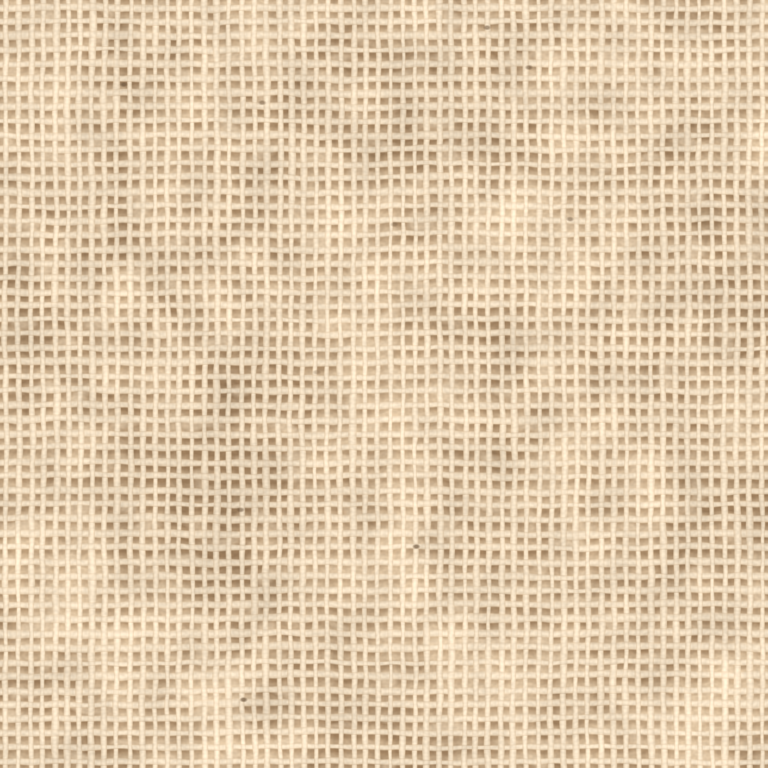
Write a three.js fragment shader that draws this texture.

```glsl
varying vec2 vUv;

float hash(vec2 p) {
  vec3 q = fract(p.xyx * vec3(0.1031, 0.1030, 0.0973));
  q += dot(q, q.yzx + 33.33);
  return fract((q.x + q.y) * q.z);
}

float corner(vec2 cell, vec2 offset) {
  float angle = 6.2832 * hash(cell);
  return dot(vec2(cos(angle), sin(angle)), offset);
}

// Gradient noise, roughly -0.7 to 0.7
float noise(vec2 p) {
  vec2 i = floor(p), f = fract(p);
  vec2 u = f * f * f * (f * (f * 6.0 - 15.0) + 10.0);
  vec2 e = vec2(1.0, 0.0);
  return mix(mix(corner(i, f), corner(i + e, f - e), u.x),
             mix(corner(i + e.yx, f - e.yx), corner(i + e.xx, f - e.xx), u.x), u.y);
}

// Thread across one pitch: x is coverage, y is roundness
vec2 thread(float across, float along, float id, float halfWidth) {
  float shift = 0.12 * (hash(vec2(id, 5.0)) - 0.5);
  float slub = noise(vec2(id * 7.37, along * 0.27));
  float w = halfWidth + 0.13 * slub + 0.07 * (hash(vec2(id, 19.0)) - 0.5);
  float d = abs(across - shift);
  return vec2(1.0 - smoothstep(w - 0.08, w + 0.08, d),
              1.0 - smoothstep(0.02, w + 0.06, d));
}

void main() {
  // Nearly straight grid of 62 by 54 threads
  vec2 grid = vUv * vec2(62.0, 54.0);
  grid += 0.2 * vec2(noise(vUv * vec2(4.0, 6.0)), noise(vUv * vec2(6.0, 4.0) + 31.0));
  grid += 0.12 * vec2(noise(grid * 0.55 + 7.0), noise(grid * 0.55 + 83.0));
  vec2 cell = floor(grid);
  vec2 local = fract(grid) - 0.5;

  vec2 warp = thread(local.x, grid.y, cell.x, 0.235);
  vec2 weft = thread(local.y, grid.x, cell.y + 200.0, 0.235);

  // Holes: cloudy depth, with shadow under each weft thread
  float cloud = noise(vUv * vec2(5.0, 4.0) + 3.0) + 0.7 * noise(vUv * vec2(16.0, 13.0) + 51.0);
  float lightCorner = smoothstep(0.25, 1.0, vUv.x * vUv.y);
  float depth = 0.56 + 0.7 * cloud + 0.28 * sin(6.2832 * grid.y);
  depth += 0.5 * noise(grid * 0.9 + 11.0) - 0.25 * lightCorner;
  vec3 hole = mix(vec3(0.85, 0.75, 0.62), vec3(0.64, 0.52, 0.39), clamp(depth, 0.0, 1.1));

  // Loose fibre veils some holes
  float veil = smoothstep(0.15, 0.5, noise(grid * vec2(0.4, 0.85) + 140.0));
  hole = mix(hole, vec3(0.90, 0.81, 0.69), 0.65 * veil);

  // Plain weave: the upper thread alternates at each crossing
  vec3 threadEdge = vec3(0.865, 0.77, 0.645);
  vec3 threadLight = vec3(0.985, 0.91, 0.80);
  vec3 warpColor = mix(threadEdge, threadLight, warp.y);
  vec3 weftColor = mix(threadEdge, threadLight * 0.975, weft.y);
  float warpOnTop = mod(cell.x + cell.y, 2.0);
  vec3 color = mix(hole, weftColor, weft.x);
  color = mix(color, warpColor, warp.x * mix(1.0, mix(0.5, 0.95, warpOnTop), weft.x));

  // Fine fibre grain and broad tone
  color *= 1.0 + 0.07 * noise(grid * vec2(3.1, 4.3)) + 0.07 * noise(grid * 0.35 + 60.0);
  color *= 1.0 - 0.055 * cloud + 0.015 * lightCorner;

  // Sparse dark flecks
  vec2 fleckGrid = vUv * 40.0;
  vec2 fleckCell = floor(fleckGrid);
  vec2 fleckCenter = 0.3 + 0.4 * vec2(hash(fleckCell + 70.0), hash(fleckCell + 90.0));
  float chance = hash(fleckCell + 300.0);
  float fleck = 1.0 - smoothstep(0.05, 0.2, length((fract(fleckGrid) - fleckCenter) * vec2(0.8, 1.2)));
  color = mix(color, vec3(0.42, 0.33, 0.24), fleck * step(0.993, chance) * (0.3 + 0.4 * hash(fleckCell)));

  gl_FragColor = vec4(clamp(color, 0.0, 1.0), 1.0);
}
```
